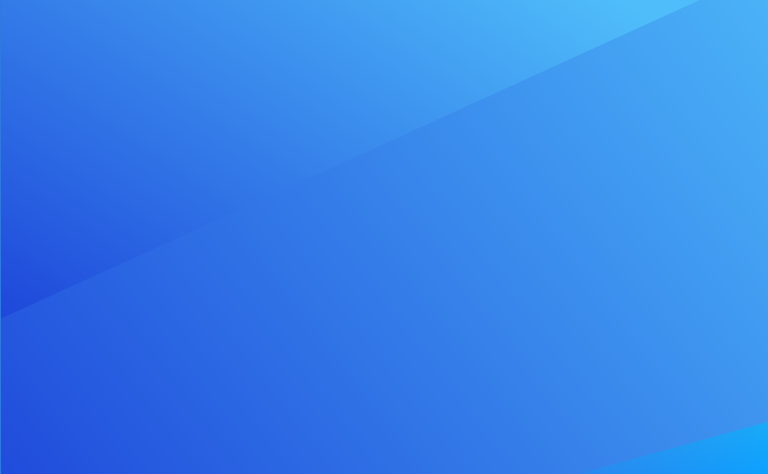
This background is drawn by a Shadertoy shader. Its source:

```glsl
#define DEEP_BLUE vec3(0.117, 0.280, 0.855)
#define SKY_BLUE vec3(0.310, 0.740, 0.980)
#define CORNER_DIM vec3(0.170, 0.530, 0.935)
#define CORNER_BRIGHT vec3(0.050, 0.630, 1.000)
#define RIM_COLOR vec3(0.180, 0.480, 0.880)
#define RIM_WIDTH 0.0013

// Signed distance to the line a-b, positive on its left side
float lineSide(vec2 p, vec2 a, vec2 b) {
    vec2 along = normalize(b - a);
    vec2 offset = p - a;
    return along.x * offset.y - along.y * offset.x;
}

// Antialiased step across a distance of zero
float cover(float distance, float pixel) {
    return smoothstep(-0.75 * pixel, 0.75 * pixel, distance);
}

vec3 blueRamp(float t) {
    return mix(DEEP_BLUE, SKY_BLUE, clamp(t, 0.0, 1.0));
}

void mainImage(out vec4 fragColor, in vec2 fragCoord) {
    vec2 uv = fragCoord / iResolution.xy;
    vec2 canvas = vec2(iResolution.x / iResolution.y, 1.0);
    vec2 p = uv * canvas;
    float pixel = 1.0 / iResolution.y;

    // Wide lower panel
    vec3 color = blueRamp(0.04 + dot(uv, vec2(0.59, 0.28)));

    // Upper panel with a steeper gradient
    vec3 upper = blueRamp(dot(uv - vec2(0.0, 0.327), vec2(0.70, 0.65)));
    float upperEdge = lineSide(p, vec2(0.0, 0.327) * canvas, vec2(0.911, 1.0) * canvas);
    color = mix(color, upper, cover(upperEdge, pixel));

    // Bright wedge in the lower right corner
    float cornerEdge = lineSide(p, vec2(0.753, 0.0) * canvas, vec2(1.0, 0.11) * canvas);
    float cornerGlow = clamp((uv.x - 0.753) * 4.0 - uv.y * 3.5, 0.0, 1.0);
    vec3 corner = mix(CORNER_DIM, CORNER_BRIGHT, cornerGlow);
    corner.g += 0.7 * uv.y;
    color = mix(color, corner, cover(-cornerEdge, pixel));

    // Thin rim along the left side
    float rim = clamp((RIM_WIDTH * canvas.x - p.x) / pixel + 0.5, 0.0, 1.0);
    color = mix(color, RIM_COLOR, rim);

    fragColor = vec4(color, 1.0);
}
```
